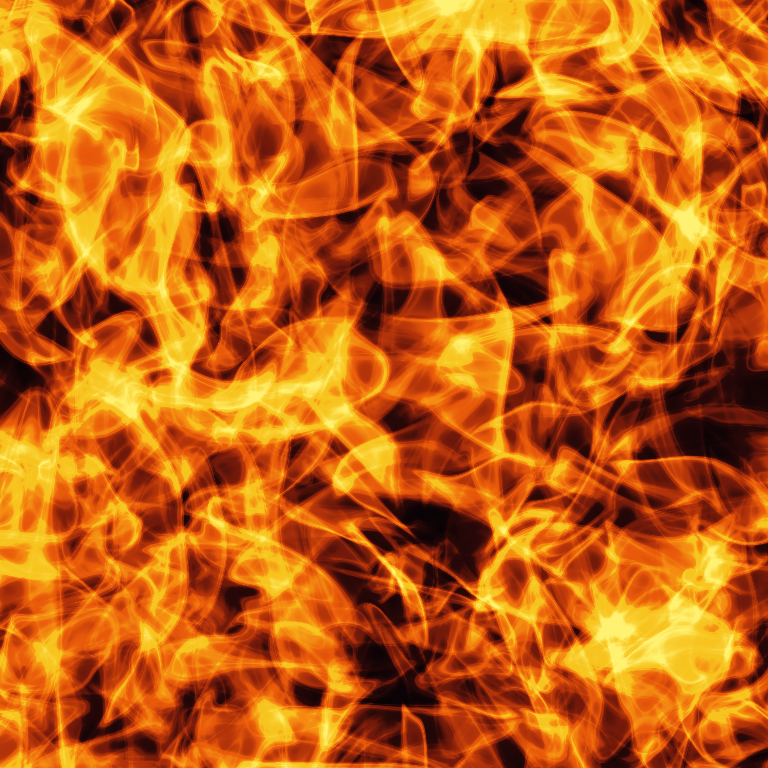
Reproduce this texture procedurally as a Shadertoy shader.

```glsl
// Dense wall of fire: translucent, curling flame veils with bright thin rims over black gaps.
#define LAYERS 8
#define BASE_CELLS 3.9    // veils across the canvas in the coarsest layer
#define LAYER_STEP 1.2    // growth of the cell count per layer
#define CURL 0.5          // strength of the swirling
#define RIM_WIDTH 0.0025  // in canvas units
#define RIM_GLOW 0.8
#define EDGE_SOFT 0.0045  // sharpest veil edge, in canvas units
#define EDGE_BLUR 0.10    // extra blur of the softest edges, in cells
#define EXPOSURE 1.0

mat2 turn(float a) {
    float c = cos(a), s = sin(a);
    return mat2(c, -s, s, c);
}

vec4 hash4(vec2 cell) {
    vec4 h = fract(cell.xyxy * vec4(0.1031, 0.1030, 0.0973, 0.1099));
    h += dot(h, h.wzxy + 33.33);
    return fract((h.xxyz + h.yzzw) * h.zywx);
}

// Layered sines, each octave turned, bend straight shapes into curls.
vec2 swirl(vec2 p, float seed) {
    float freq = 8.0;
    for (int i = 0; i < 5; i++) {
        float octave = float(i);
        vec2 wave = turn(1.1 * octave + 0.7 * seed) * p.yx * freq;
        p += CURL * sin(wave + seed * vec2(2.3, 4.1) + octave) / freq;
        freq *= 1.75;
    }
    return p;
}

// One bent teardrop sheet: sharp bright border, paler middle, one end fading out.
float flameVeil(vec2 v, vec4 rnd, float cells) {
    v = turn(6.2832 * rnd.z) * v;
    v.x += 0.5 * v.y * v.y;
    v.x *= 1.0 + 0.7 * v.y;
    float radius = mix(0.3, 0.42, rnd.w);
    float dist = length(v * vec2(1.0, 0.5)) - radius;
    float u = 1.0 + dist / radius;

    float blur = fract(rnd.w * 7.0 + rnd.z * 3.0);
    float soft = EDGE_SOFT * cells + EDGE_BLUR * blur * blur;
    float body = smoothstep(0.0, -soft, dist) * (0.4 + 0.6 * u * u * u * u);

    float width = RIM_WIDTH * cells;
    float rim = exp(-abs(dist) / width) + 0.5 * exp(-abs(dist + 0.08) / width);
    float fade = smoothstep(-0.9, 0.9, (0.45 * v.y + 0.3 * v.x) / radius);
    float power = mix(0.5, 1.6, fract(rnd.x * 5.0 + rnd.w * 3.0));
    return power * fade * (body + RIM_GLOW * rim * (1.0 - 0.7 * blur));
}

// Cellular scatter of veils, summed so that overlaps burn hotter.
float veilLayer(vec2 p, float cells, float seed) {
    vec2 q = swirl(p, seed) * cells + 17.0 * seed;
    vec2 home = floor(q);
    float heat = 0.0;
    for (int y = -1; y <= 1; y++) {
        for (int x = -1; x <= 1; x++) {
            vec2 cell = home + vec2(x, y);
            vec4 rnd = hash4(cell + 91.7);
            heat += flameVeil(q - cell - rnd.xy, rnd, cells);
        }
    }
    return heat;
}

// Black through red and orange to pale yellow.
vec3 fireColor(float heat) {
    vec3 color = vec3(0.04, 0.01, 0.02);
    color = mix(color, vec3(0.15, 0.03, 0.03), smoothstep(0.10, 0.58, heat));
    color = mix(color, vec3(0.45, 0.10, 0.04), smoothstep(0.58, 0.96, heat));
    color = mix(color, vec3(0.70, 0.20, 0.04), smoothstep(0.96, 1.33, heat));
    color = mix(color, vec3(0.91, 0.35, 0.04), smoothstep(1.33, 1.77, heat));
    color = mix(color, vec3(0.96, 0.55, 0.07), smoothstep(1.77, 2.34, heat));
    color = mix(color, vec3(0.97, 0.77, 0.12), smoothstep(2.34, 2.82, heat));
    return mix(color, vec3(1.0, 0.95, 0.45), smoothstep(2.95, 4.60, heat));
}

void mainImage(out vec4 fragColor, in vec2 fragCoord) {
    vec2 p = fragCoord / iResolution.y;
    float heat = 0.0;
    float cells = BASE_CELLS;
    for (int i = 0; i < LAYERS; i++) {
        heat += veilLayer(p, cells, float(i) + 1.0);
        cells *= LAYER_STEP;
    }
    fragColor = vec4(fireColor(heat * EXPOSURE), 1.0);
}
```
